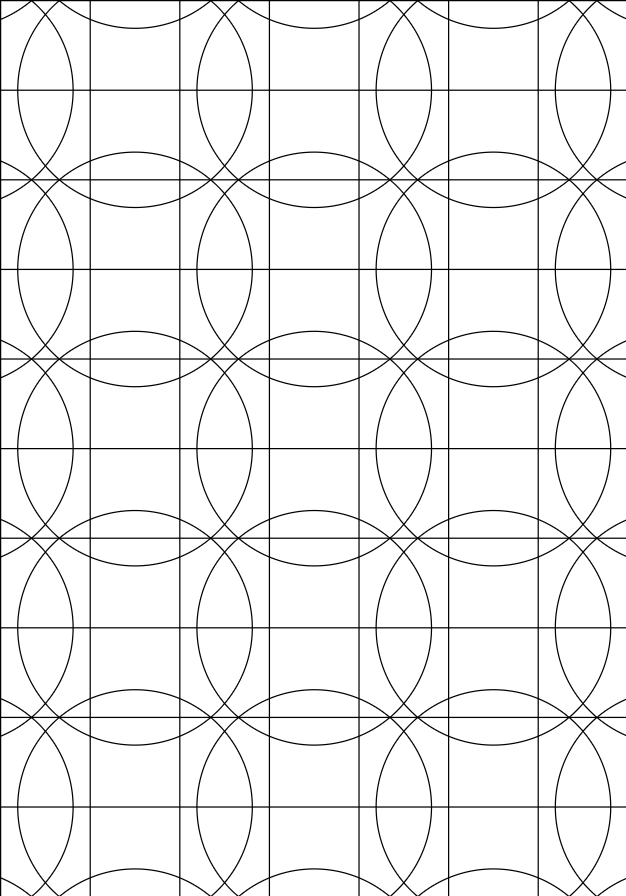
Write a Shadertoy shader that draws this pattern.

```glsl
const float ROWS = 5.0;                       // repeats down the canvas height
const float RADIUS = 0.6545;                  // circle radius, in cells
const float LINE_WIDTH = 0.0069;              // stroke width, in cells
const float GRID_STEP = 0.5;                  // spacing of the ruled lines, in cells
const vec2 CIRCLE_CENTRE = vec2(0.75, 0.5);   // within a cell, from its top left
const vec3 PAPER = vec3(1.0);
const vec3 INK = vec3(0.0);

// Share of a pixel-wide window that a stroke at signed distance d covers.
float strokeCoverage(float d, float pixel) {
    float halfWidth = 0.5 * LINE_WIDTH;
    float left = max(d - 0.5 * pixel, -halfWidth);
    float right = min(d + 0.5 * pixel, halfWidth);
    return clamp((right - left) / pixel, 0.0, 1.0);
}

// Signed distance to the nearest ruled line along one axis.
float ruledLine(float x) {
    return x - GRID_STEP * floor(x / GRID_STEP + 0.5);
}

void mainImage(out vec4 fragColor, in vec2 fragCoord) {
    // Cell units measured from the top left; first strokes sit inside the edge.
    float pixel = ROWS / iResolution.y;
    vec2 p = vec2(fragCoord.x, iResolution.y - fragCoord.y) * pixel;
    p -= 0.5 * LINE_WIDTH;

    // Square grid
    float clear = 1.0 - strokeCoverage(ruledLine(p.x), pixel);
    clear *= 1.0 - strokeCoverage(ruledLine(p.y), pixel);

    // Overlapping circles from this cell and its neighbours
    vec2 local = fract(p - CIRCLE_CENTRE + 0.5) - 0.5;
    for (int j = -1; j <= 1; j++) {
        for (int i = -1; i <= 1; i++) {
            float d = length(local - vec2(i, j)) - RADIUS;
            clear *= 1.0 - strokeCoverage(d, pixel);
        }
    }

    fragColor = vec4(mix(INK, PAPER, clear), 1.0);
}
```
